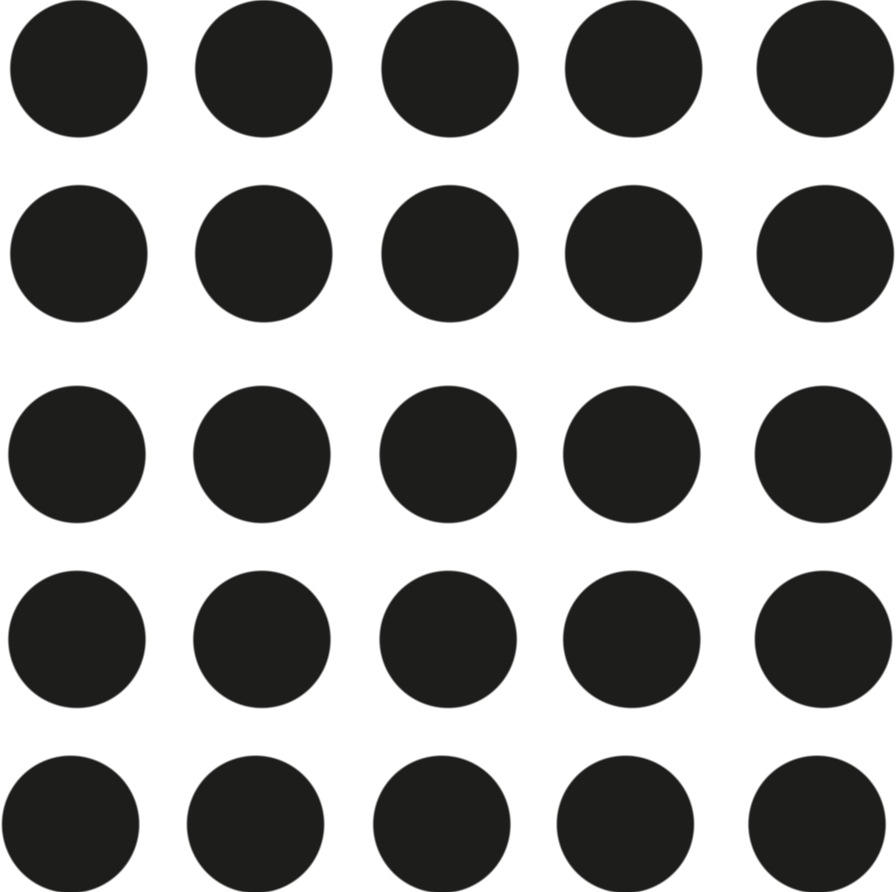
Write a Shadertoy shader that draws this pattern.

```glsl
const int COUNT = 5;                       // dots across and down
const float RADIUS = 0.0766;               // lengths are in canvas widths
const float PITCH = 0.2064;
const vec2 FIRST_CENTER = vec2(0.0880, 0.0768);  // measured from the top left
const float MIDDLE_COLUMN_NUDGE = 0.0015;
const float LAST_COLUMN_GAP = 0.0075;
const float LOWER_ROWS_GAP = 0.0176;
const float LOWER_ROWS_SHIFT = 0.0021;
const float LAST_ROW_SHIFT = 0.0071;
const float EDGE_SOFTNESS = 0.0016;
const vec3 PAPER = vec3(1.0);
const vec3 INK = vec3(0.114, 0.114, 0.106);

// Regular grid with uneven gaps and sideways row drift
vec2 dotCenter(vec2 cell) {
    vec2 center = FIRST_CENTER + PITCH * cell;
    float lowerRows = step(1.5, cell.y);
    float lastRow = step(3.5, cell.y);
    center.x += MIDDLE_COLUMN_NUDGE * (1.0 - step(0.5, abs(cell.x - 2.0)));
    center.x += LAST_COLUMN_GAP * step(3.5, cell.x);
    center.x -= LOWER_ROWS_SHIFT * lowerRows + LAST_ROW_SHIFT * lastRow;
    center.y += LOWER_ROWS_GAP * lowerRows;
    return center;
}

float circleDistance(vec2 point, vec2 center) {
    return length(point - center) - RADIUS;
}

void mainImage(out vec4 fragColor, in vec2 fragCoord) {
    vec2 point = vec2(fragCoord.x, iResolution.y - fragCoord.y) / iResolution.x;

    // Distance to the nearest dot
    float dist = 1.0;
    for (int row = 0; row < COUNT; row++) {
        for (int column = 0; column < COUNT; column++) {
            dist = min(dist, circleDistance(point, dotCenter(vec2(column, row))));
        }
    }

    // Soft edge, never thinner than a pixel
    float softness = max(EDGE_SOFTNESS, 0.75 / iResolution.x);
    float coverage = 1.0 - smoothstep(-softness, softness, dist);
    fragColor = vec4(mix(PAPER, INK, coverage), 1.0);
}
```
